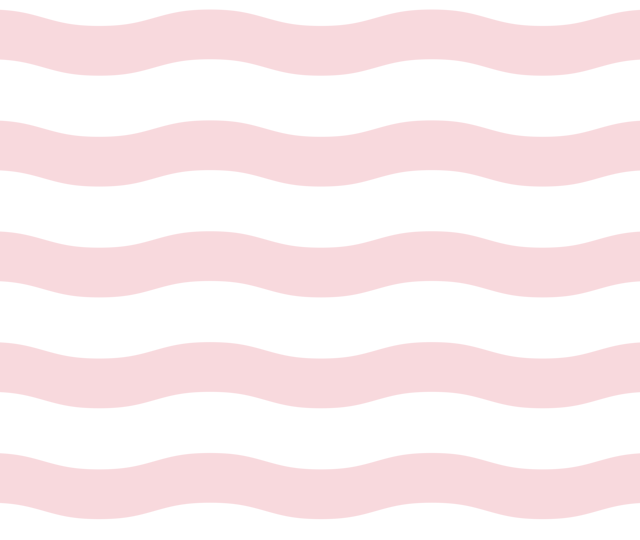
Reproduce this pattern procedurally as a WebGL 2 fragment shader.

```glsl
#version 300 es
precision highp float;

// Lengths are fractions of the canvas height
#define ROW_SPACING 0.2053
#define ROW_CENTER 0.5105
#define BAND_WIDTH 0.0921
#define WAVE_LENGTH 0.4105
#define WAVE_HEIGHT 0.0152
#define CREST_X 0.3889
#define FLATTENING 0.05
#define PINK vec3(0.973, 0.851, 0.867)
#define WHITE vec3(1.0)

uniform vec2 u_resolution;
out vec4 fragColor;

const float TAU = 6.283185;

// Cosine with slightly broadened crests and troughs, range -1 to 1
float wave(float x) {
    float phase = TAU * (x - CREST_X) / WAVE_LENGTH;
    return (cos(phase) - FLATTENING * cos(3.0 * phase)) / (1.0 - FLATTENING);
}

// Signed vertical distance to the nearest band, negative inside
float bandDistance(vec2 p) {
    float y = p.y - ROW_CENTER - WAVE_HEIGHT * wave(p.x);
    float row = fract(y / ROW_SPACING + 0.5) - 0.5;
    return abs(row) * ROW_SPACING - 0.5 * BAND_WIDTH;
}

void main() {
    vec2 p = gl_FragCoord.xy / u_resolution.y;
    float pixel = 1.0 / u_resolution.y;

    // Soft coverage across the band edge
    float coverage = 1.0 - smoothstep(-0.8 * pixel, 0.8 * pixel, bandDistance(p));
    fragColor = vec4(mix(WHITE, PINK, coverage), 1.0);
}
```
